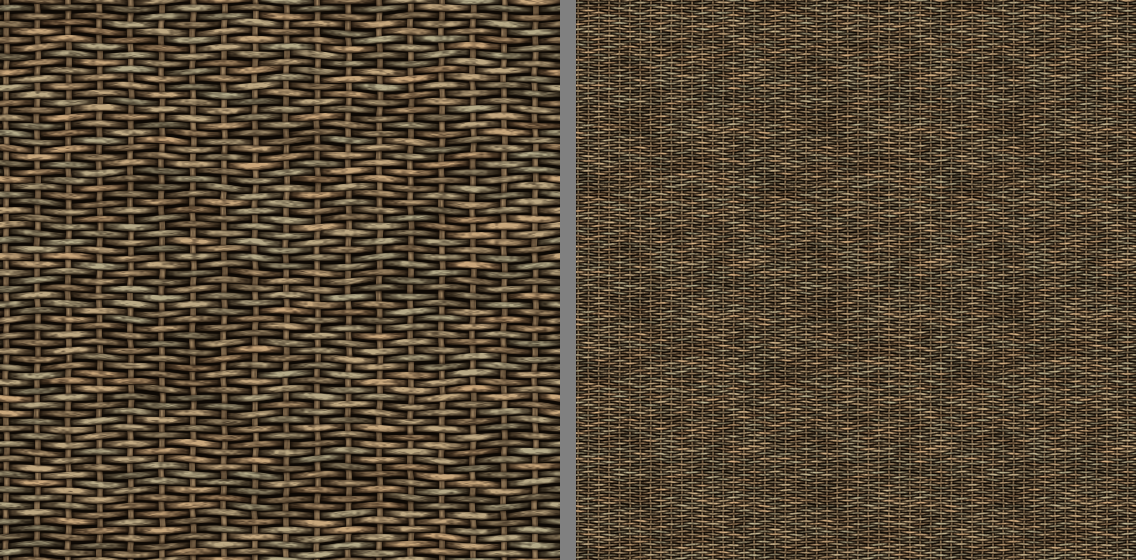
Left: one tile. Right: repeated 3 by 3.
Write a WebGL 2 fragment shader that draws this texture.

```glsl
#version 300 es
precision highp float;
// Wicker weave: thin horizontal canes pass over and behind upright stakes in
// alternating rows. Each cane has its own tilt, tone and grain; wrapped ids,
// whole-number waves and wrapped noise make the weave tile on all sides.

uniform vec2 u_resolution;
out vec4 outColor;

const float TAU = 6.2831853;
const float STAKES = 18.0;
const float ROWS = 72.0;
const float STAKE_HALF = 0.105;
const vec2 WEAVE_SHIFT = vec2(0.2, 0.125);

const vec3 GAP_BROWN = vec3(0.07, 0.045, 0.02);
const vec3 CANE_BROWN = vec3(0.29, 0.24, 0.18);
const vec3 CANE_CREAM = vec3(0.74, 0.67, 0.55);
const vec3 WARM_TINT = vec3(1.08, 0.98, 0.88);
const vec3 OLIVE_TINT = vec3(0.95, 1.0, 0.98);

float hash(vec2 p) {
    vec3 q = fract(vec3(p.xyx) * vec3(0.1031, 0.1030, 0.0973));
    q += dot(q, q.yzx + 33.33);
    return fract((q.x + q.y) * q.z);
}

// Value noise that repeats after a whole number of cells.
float wrapNoise(vec2 p, vec2 period) {
    vec2 cell = floor(p);
    vec2 f = fract(p);
    f = f * f * (3.0 - 2.0 * f);
    vec2 a = mod(cell, period);
    vec2 b = mod(cell + 1.0, period);
    float low = mix(hash(a), hash(vec2(b.x, a.y)), f.x);
    float high = mix(hash(vec2(a.x, b.y)), hash(b), f.x);
    return mix(low, high, f.y);
}

// Streaks that run along a cane.
float fibre(float x, float across) {
    float broad = wrapNoise(vec2(x * 72.0, across * 3.0), vec2(72.0, ROWS * 3.0));
    float fine = wrapNoise(vec2(x * 150.0, across * 6.0), vec2(150.0, ROWS * 6.0));
    return 0.55 * broad + 0.45 * fine;
}

float edgeMask(float dist, float blur) {
    return 1.0 - smoothstep(-blur, blur, dist);
}

// Offset of a point from the crest of its cane (-1..1) and the crest number.
vec2 caneSpan(float column, float row) {
    float q = 0.5 * (column - 1.0 + mod(row, 2.0));
    float crest = floor(q + 0.5);
    return vec2(2.0 * (q - crest), mod(crest, STAKES * 0.5));
}

// Shade and tint of a stake, shadowed by the canes crossing it.
vec2 stakeLayer(float offset, float column, float row, float x) {
    float center = floor(column + 0.5);
    float q = 0.5 * (row - center);
    float window = abs(q - floor(q + 0.5)) * 2.0;
    float side = offset / STAKE_HALF;
    float roundness = sqrt(max(0.0, 1.0 - side * side));
    float shadow = 1.0 - smoothstep(0.2, 0.8, window);
    float grain = wrapNoise(vec2(x * 360.0, row), vec2(360.0, ROWS));
    return vec2(0.66 * roundness * (0.3 + 0.7 * shadow) * (0.7 + 0.5 * grain), 0.2);
}

// Shade, tint and coverage of one cane.
vec3 caneLayer(float column, float row, float y, float x, float stake, float blur) {
    vec2 span = caneSpan(column, row);
    vec2 id = vec2(span.y, mod(row, ROWS));
    float tone = hash(id + 7.0);
    float lean = 0.26 * (hash(id + 19.0) - 0.5);
    float lift = 0.18 * (hash(id + 41.0) - 0.5);
    float s = span.x;
    float rise = 0.5 + 0.5 * cos(3.14159 * s);
    float halfWidth = mix(0.37, 0.46, rise) * mix(0.9, 1.06, tone);
    float t = (y - row + lean * s + lift) / halfWidth;

    // Lit from above: the crest of the profile sits above the middle.
    float profile = max(0.0, 1.0 - pow(abs(t + 0.2) / 1.2, 2.0));
    float grain = fibre(x, row + 0.5 * t + 5.0 * tone);
    float body = profile * mix(0.3, 0.88, smoothstep(0.0, 0.85, rise));
    float shade = body * mix(0.72, 1.2, tone) * mix(0.45, 1.5, grain);
    float behind = step(0.5, abs(s));
    float nearStake = 1.0 - smoothstep(STAKE_HALF, STAKE_HALF + 0.14, 1.0 - abs(s));
    shade *= 1.0 - 0.65 * nearStake;
    float cover = edgeMask(abs(t) - 1.0, blur / halfWidth) * (1.0 - behind * stake);
    return vec3(shade, hash(id + 63.0), cover);
}

vec3 caneColor(float shade, float tint) {
    vec3 color = mix(GAP_BROWN, CANE_BROWN, clamp(shade / 0.33, 0.0, 1.0));
    color = mix(color, CANE_CREAM, clamp((shade - 0.33) / 0.67, 0.0, 1.0));
    return color * mix(WARM_TINT, OLIVE_TINT, tint);
}

void main() {
    vec2 uv = gl_FragCoord.xy / u_resolution;
    vec2 blur = 0.6 * vec2(STAKES, ROWS) / u_resolution;

    // Slow waves bend the rows and stakes a little.
    float rowWave = 0.14 * sin(TAU * (3.0 * uv.x + 2.0 * uv.y)) + 0.1 * sin(TAU * (7.0 * uv.x - 5.0 * uv.y));
    float stakeWave = 0.018 * sin(TAU * (4.0 * uv.y + 2.0 * uv.x)) + 0.014 * sin(TAU * 13.0 * uv.y);
    float column = uv.x * STAKES - WEAVE_SHIFT.x + stakeWave;
    float y = (1.0 - uv.y) * ROWS - WEAVE_SHIFT.y + rowWave;

    // Stakes lie under the crests and over the ends of the canes.
    float offset = column - floor(column + 0.5);
    float stake = edgeMask(abs(offset) - STAKE_HALF, blur.x);
    vec2 wood = stakeLayer(offset, column, y, uv.x);
    vec3 color = mix(GAP_BROWN * 0.7, caneColor(wood.x, wood.y), stake);

    for (int i = -1; i <= 1; i++) {
        float row = floor(y + 0.5) + float(i);
        vec3 cane = caneLayer(column, row, y, uv.x, stake, blur.y);
        color = mix(color, caneColor(cane.x, cane.y), cane.z);
    }
    outColor = vec4(color, 1.0);
}
```
